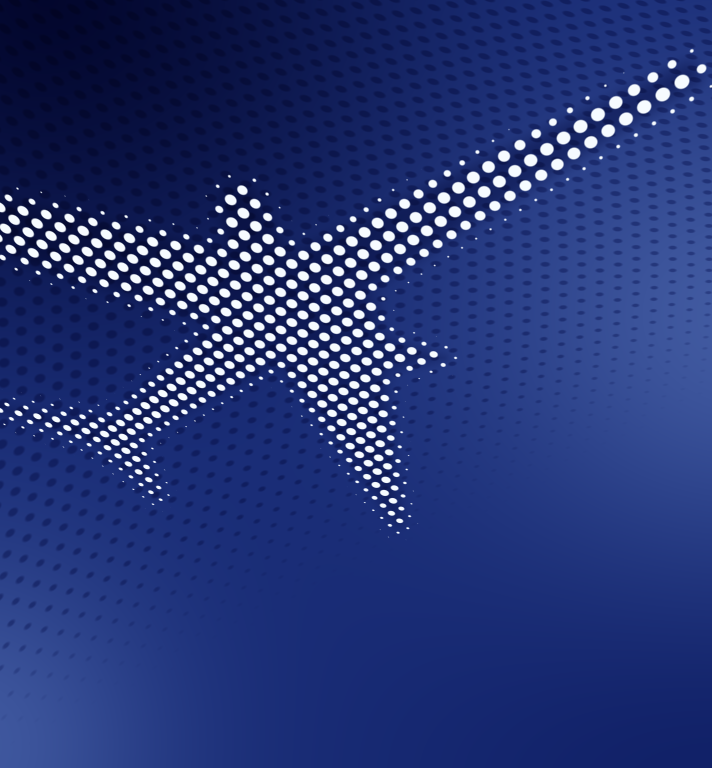
A Shadertoy shader for this background:

```glsl
// A winged halftone silhouette of white dots over a deep blue gradient.
// Tapered capsules form the silhouette; its depth sizes dots on a perspective
// lattice. A second, bent lattice adds faint dark dots to the background.

const vec3 MIDNIGHT = vec3(0.008, 0.022, 0.170);
const vec3 ROYAL    = vec3(0.095, 0.170, 0.460);
const vec3 INDIGO   = vec3(0.055, 0.115, 0.390);
const vec3 HAZE     = vec3(0.275, 0.375, 0.650);
const vec3 WHITE    = vec3(0.965, 0.985, 1.000);
const vec3 SHADE    = vec3(0.38, 0.34, 0.20);  // light absorbed by dark dots
const vec3 GAP      = vec3(0.42, 0.38, 0.24);  // light absorbed between white dots

const vec2  VIEW_CENTER = vec2(0.38, 0.58);    // lattice origin
const vec2  PERSPECTIVE = vec2(0.14, 0.78);    // growth of the spacing
const vec2  CELL        = vec2(0.0286, 0.0240);
const vec2  DOT_RADII   = vec2(0.0070, 0.0056);
const float SHEAR       = 0.16;
const vec2  SHADE_CELL  = vec2(0.0470, 0.0265);
const vec2  SHADE_RADII = vec2(0.0070, 0.0060);
const float FILLET      = 0.018;

// Distance to a capsule whose radius changes along its axis.
float taper(vec2 p, vec2 a, vec2 b, float ra, float rb) {
    vec2 axis = b - a;
    float t = clamp(dot(p - a, axis) / dot(axis, axis), 0.0, 1.0);
    return length(p - a - axis * t) - mix(ra, rb, t);
}

float blend(float a, float b) {
    float h = max(FILLET - abs(a - b), 0.0) / FILLET;
    return min(a, b) - h * h * FILLET * 0.25;
}

float silhouette(vec2 p) {
    // Wings
    float d = taper(p, vec2(0.390, 0.622), vec2(0.895, 0.902), 0.058, 0.028);
    d = blend(d, taper(p, vec2(-0.080, 0.729), vec2(0.325, 0.616), 0.042, 0.060));
    // Body and its three points
    d = blend(d, taper(p, vec2(0.312, 0.732), vec2(0.352, 0.622), 0.036, 0.060));
    d = blend(d, taper(p, vec2(0.423, 0.570), vec2(0.518, 0.322), 0.085, 0.015));
    d = blend(d, taper(p, vec2(0.456, 0.542), vec2(0.578, 0.534), 0.045, 0.012));
    // Tail
    d = blend(d, taper(p, vec2(0.332, 0.564), vec2(0.163, 0.443), 0.055, 0.028));
    d = blend(d, taper(p, vec2(0.000, 0.467), vec2(0.150, 0.434), 0.012, 0.028));
    return blend(d, taper(p, vec2(0.156, 0.427), vec2(0.204, 0.358), 0.030, 0.012));
}

// Nearest point of a staggered lattice.
vec2 nearestNode(vec2 q, vec2 cell) {
    vec2 a = floor(q / cell + 0.5) * cell;
    vec2 b = (floor(q / cell) + 0.5) * cell;
    return length(q - a) < length(q - b) ? a : b;
}

// Coverage of an ellipse; blur is the edge width in the same units.
float ellipse(vec2 offset, vec2 radii, float blur) {
    float k = length(offset / radii);
    float d = (k - 1.0) * min(radii.x, radii.y);
    return 1.0 - smoothstep(-blur, blur, d);
}

float glow(vec2 p, vec2 center, vec2 size) {
    vec2 d = (p - center) / size;
    return exp(-dot(d, d));
}

vec3 backdrop(vec2 p) {
    float fromCorner = length((p - vec2(0.06, 1.0)) * vec2(0.85, 1.0));
    vec3 color = mix(MIDNIGHT, ROYAL, smoothstep(-0.05, 0.66, fromCorner));
    color = mix(color, INDIGO, 0.85 * glow(p, vec2(0.95, 0.0), vec2(0.40, 0.24)));
    color = mix(color, HAZE, 0.90 * glow(p, vec2(0.98, 0.59), vec2(0.36, 0.30)));
    return mix(color, HAZE, 0.85 * glow(p, vec2(-0.04, 0.03), vec2(0.25, 0.26)));
}

// Dark dots that flatten to the right and fade toward the lower right.
float shadeDots(vec2 p, float pixel) {
    float strength = clamp((p.y - 0.5 * p.x) / 0.40, 0.0, 1.0);
    vec2 q = p - VIEW_CENTER;
    q.x += 0.35 * q.y * q.y - 0.12 * q.x * q.y;
    q.y += 0.9 * p.x * (p.y - 0.65);
    vec2 radii = SHADE_RADII * mix(0.3, 1.0, strength);
    vec2 offset = q - nearestNode(q, SHADE_CELL);
    return ellipse(offset, radii, 1.5 * pixel) * smoothstep(0.0, 0.5, strength);
}

// White dots, each sized by the silhouette depth at its own center.
float brightDots(vec2 p, float pixel) {
    vec2 r = p - VIEW_CENTER;
    float scale = max(1.0 + dot(PERSPECTIVE, r), 0.2);
    vec2 q = r / scale;
    q.y += SHEAR * q.x;
    vec2 node = nearestNode(q, CELL);
    vec2 flatNode = node - vec2(0.0, SHEAR * node.x);
    vec2 center = VIEW_CENTER + flatNode / (1.0 - dot(PERSPECTIVE, flatNode));
    float size = smoothstep(-0.018, 0.026, -silhouette(center));
    float blur = 0.8 * pixel / scale;
    return ellipse(q - node, DOT_RADII * max(size, 0.05), blur)
         * smoothstep(0.01, 0.12, size);
}

void mainImage(out vec4 fragColor, in vec2 fragCoord) {
    float pixel = 1.0 / iResolution.y;
    vec2 p = fragCoord * pixel;

    vec3 color = backdrop(p);
    color *= 1.0 - SHADE * shadeDots(p, pixel);

    // Darker gaps inside the silhouette, then the dots
    color *= 1.0 - GAP * smoothstep(0.005, -0.03, silhouette(p));
    color = mix(color, WHITE, brightDots(p, pixel));
    fragColor = vec4(color, 1.0);
}
```
